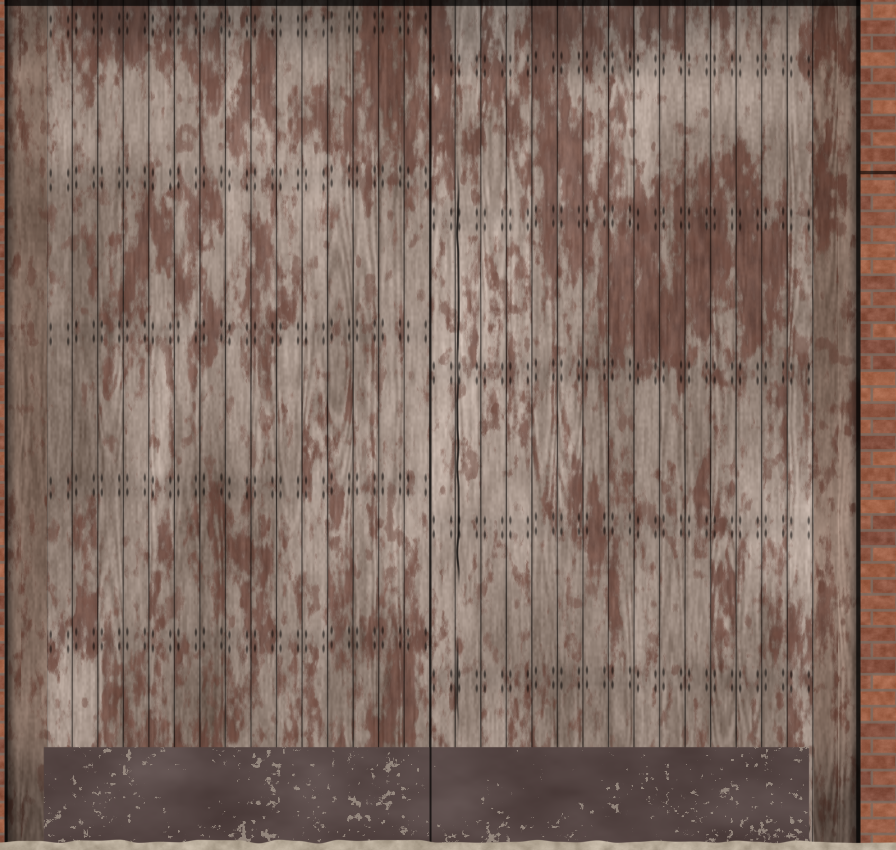
Reproduce this texture procedurally as a WebGL 1 fragment shader.

```glsl
precision highp float;
// Weathered plank gate with peeling red paint, a metal kick plate and brick jambs.
uniform vec2 u_resolution;

#define PITCH .0285
#define PLANK_START .0521
#define PLANK_END .909
#define SEAM_X .4805
#define PLATE_TOP .121
#define GROUND_TOP .01
#define GATE_LEFT .008
#define GATE_RIGHT .957
#define NAIL_STEP .181
#define COURSE .0188
#define PAINT_LEVEL .575

float hash(vec2 p) {
  return fract(sin(dot(p, vec2(127.1, 311.7))) * 43758.5);
}

float noise(vec2 p) {
  vec2 i = floor(p), f = fract(p);
  f = f * f * (3. - 2. * f);
  return mix(mix(hash(i), hash(i + vec2(1, 0)), f.x),
             mix(hash(i + vec2(0, 1)), hash(i + vec2(1, 1)), f.x), f.y);
}

float fbm(vec2 p) {
  float sum = 0., amp = .533;
  for (int i = 0; i < 4; i++) {
    sum += amp * noise(p);
    p = p * 2.03 + 17.3;
    amp *= .5;
  }
  return sum;
}

float blob(vec2 p, float x, float y, float rx, float ry) {
  vec2 d = (p - vec2(x, y)) / vec2(rx, ry);
  return exp(-dot(d, d));
}

// Antialiased stroke at distance d
float line(float d, float halfWidth) {
  float aa = .8 / u_resolution.x;
  return 1. - smoothstep(halfWidth - aa, halfWidth + aa, abs(d));
}

// Where paint survives (positive) or is worn away (negative)
float paintBias(vec2 p) {
  float b = .11 * blob(p, .68, .99, .28, .06);
  b += .13 * blob(p, .84, .66, .12, .11);
  b += .11 * blob(p, .69, .74, .06, .16);
  b += .14 * blob(p, .47, .85, .06, .12);
  b += .13 * blob(p, .94, .9, .04, .1);
  b += .11 * blob(p, .13, .96, .16, .08);
  b += .13 * blob(p, .176, .27, .014, .18);
  b += .09 * blob(p, .45, .24, .04, .09);
  b += .09 * blob(p, .29, .7, .02, .14);
  b -= .18 * blob(p, .84, .88, .11, .045);
  b -= .08 * blob(p, .07, .4, .07, .35);
  return b - .05 * blob(p, .62, .35, .12, .2);
}

vec3 planks(vec2 p) {
  float k = floor((p.x - PLANK_START) / PITCH);
  float lx = fract((p.x - PLANK_START) / PITCH);
  float inField = step(PLANK_START, p.x) * step(p.x, PLANK_END);
  float tone = hash(vec2(k, 4.7));

  // Grain: arched growth rings over fine fibres
  float c = lx - .35 - .3 * tone;
  float ring = 6. * c * c + 5. * noise(vec2(k * 7.3, p.y * 5. + tone * 9.))
             + .5 * noise(vec2(lx * 3. + k * 5., p.y * 28.));
  float rings = sin(6.283 * ring) * smoothstep(.4, .75, noise(vec2(k * 3.1, p.y * 4.)));
  float fibre = noise(p * vec2(400, 45)) - .5;
  float grit = noise(p * vec2(420, 230)) - .5;
  float wear = fbm(p * vec2(13, 5) + 3.) - .5;
  vec3 col = vec3(.592, .525, .483) + .08 * (tone - .5);
  col += .045 * rings + .09 * fibre + .06 * grit + .36 * wear;
  col += .1 * blob(p, .84, .88, .12, .05) + .1 * blob(p, .09, .86, .04, .07);
  col += .04 * blob(p, .6, .38, .14, .25);

  // Peeling paint, broken differently on each plank
  float streak = fbm(vec2(p.x * 62. + k * 3.7, p.y * 14. + tone * 40.));
  float flakes = fbm(p * vec2(170, 75));
  float field = .58 * streak + .42 * fbm(p * vec2(11, 8) + 8.);
  field += .36 * (flakes - .5) + paintBias(p) - .03 * rings;
  float paint = smoothstep(PAINT_LEVEL - .09, PAINT_LEVEL + .1, field);
  vec3 red = mix(vec3(.34, .225, .2), vec3(.49, .335, .285), flakes);
  col = mix(col, red + .08 * fibre + .15 * wear, .8 * paint);

  // Small ragged rust spots
  float spot = noise(p * vec2(85, 52) + 31.) + .7 * (flakes - .5);
  col = mix(col, vec3(.42, .28, .24), .5 * smoothstep(.72, .98, spot));

  // Grooves, then faint paired nails beside them
  float edge = min(lx, 1. - lx) * PITCH;
  float groove = .42 + .2 * noise(vec2(k, p.y * 12.));
  col *= 1. - inField * (groove * line(edge, .0007) + .05 * line(edge, .003));
  float rowBase = p.x < SEAM_X ? .247 : .2005;
  float row = (fract((p.y - rowBase) / NAIL_STEP + .5) - .5) * NAIL_STEP;
  vec2 nail = vec2(edge - .0045, abs(row + .006 * (tone - .5)) - .0085);
  float nails = 1. - smoothstep(.3, 1.5, length(nail / vec2(.0014, .0048)));
  col *= 1. - inField * (.5 * nails + .06 * exp(-row * row * 5e3));

  // Posts, leaf seam and split board
  float post = 1. - inField;
  col *= mix(vec3(1), vec3(.88, .83, .8), post);
  col *= 1. - .72 * line(p.x - SEAM_X, .0011);
  float split = line(p.x - .511 - .002 * (noise(vec2(p.y * 40., 2)) - .5), .0011);
  split *= smoothstep(.12, .2, p.y) * smoothstep(.82, .75, p.y);
  col *= 1. - .75 * split * smoothstep(.2, .6, noise(vec2(p.y * 14., 6)));
  float rim = min(p.x - GATE_LEFT, GATE_RIGHT - p.x);
  col *= mix(.65, 1., smoothstep(0., .012, rim));
  col *= 1. - .3 * post * smoothstep(.16, .04, p.y);
  return col * mix(1., .78, smoothstep(.92, 1., p.y + .15 * wear));
}

vec3 kickPlate(vec2 p) {
  vec3 col = vec3(.335, .275, .268) + .16 * (fbm(p * vec2(12, 20)) - .5);
  float low = smoothstep(.07, .012, p.y);
  float chips = fbm(p * 180.) + .5 * (fbm(p * 14.) - .5) + .1 * low;
  col = mix(col, vec3(.66, .61, .56), .75 * smoothstep(.73, .84, chips));
  return col * (1. - .7 * line(p.x - SEAM_X, .0011));
}

vec3 bricks(vec2 p) {
  float row = floor(p.y / COURSE);
  vec2 cell = vec2((p.x - .973) / .055 + .5 * mod(row, 2.), p.y / COURSE);
  vec2 f = fract(cell);
  vec3 col = mix(vec3(.5, .3, .24), vec3(.65, .4, .29), hash(floor(cell) + 2.));
  col += .18 * (fbm(p * 140.) - .5);
  float joint = max(line(min(f.x, 1. - f.x) * .055, .0014),
                    line(min(f.y, 1. - f.y) * COURSE, .0016));
  col = mix(col, vec3(.48, .42, .38), .8 * joint);
  return col * (1. - .6 * line(p.y - .797, .002) * step(.5, p.x));
}

void main() {
  vec2 p = gl_FragCoord.xy / u_resolution;
  float aa = .8 / u_resolution.y;
  vec3 col = planks(p);
  float plate = smoothstep(PLATE_TOP + aa, PLATE_TOP - aa, p.y)
              * smoothstep(.048, .05, p.x) * smoothstep(.904, .902, p.x);
  col = mix(col, kickPlate(p), plate);
  col *= 1. - .7 * smoothstep(.993 - aa, .993 + aa, p.y);

  // Brick jambs and the dark gaps beside them
  float jamb = max(smoothstep(.006, .004, p.x), smoothstep(.959, .961, p.x));
  col = mix(col, bricks(p), jamb);
  col *= 1. - .7 * max(line(p.x - .007, .0015), line(p.x - .958, .0024));

  // Pale ground strip
  float rough = GROUND_TOP + .005 * (noise(vec2(p.x * 45., 1)) - .5);
  vec3 ground = vec3(.71, .66, .59) + .25 * (fbm(p * 90.) - .5);
  col = mix(col, ground, smoothstep(rough + aa, rough - aa, p.y));
  gl_FragColor = vec4(col, 1);
}
```
